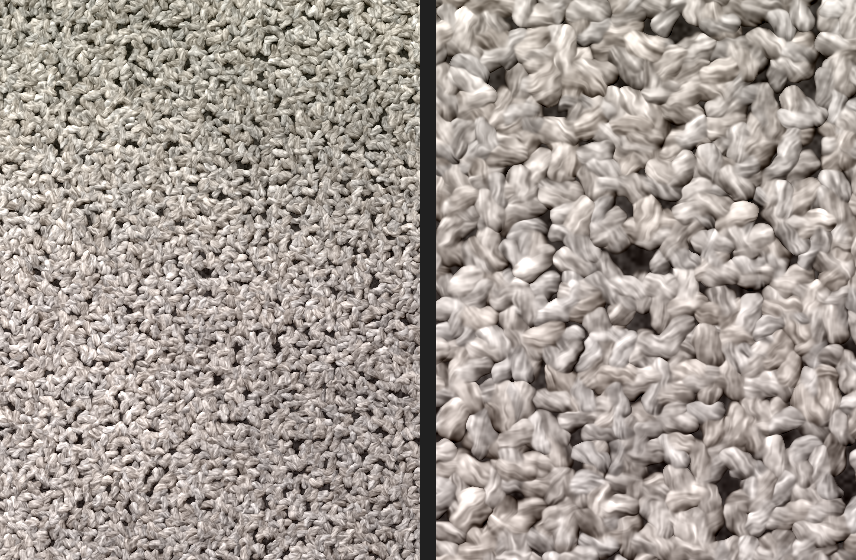
Left: the whole. Right: its middle third, enlarged.
Reproduce this texture procedurally as a WebGL 2 fragment shader.

```glsl
#version 300 es
precision highp float;
// Cut-pile carpet: short twisted yarn tufts scattered over a jittered grid.
// Each tuft is a bent capsule with a domed height, side light and fibre streaks;
// tufts are blended by height, and dark backing shows through the gaps.

uniform vec2 u_resolution;
out vec4 fragColor;

// Sizes: CELL is in canvas widths, the other lengths are in cells
const float CELL = 0.0235;
const int TUFTS_PER_CELL = 2;
const float HALF_LENGTH = 0.35;
const float RADIUS_MIN = 0.37;
const float RADIUS_MAX = 0.49;
const float BEND = 0.7;
const float FUZZ = 0.14;

// Layering
const float LEVEL_SPREAD = 0.8;
const float TIP_RISE = 0.3;
const float BLEND_SHARPNESS = 9.0;
const float BACKING_HEIGHT = 0.12;

// Light and colour
const vec3 LIGHT = vec3(-0.26, 0.57, 0.78);
const float AMBIENT = 0.285;
const float DIFFUSE = 0.48;
const float FIBRE_CONTRAST = 0.62;
const float GRAIN_CONTRAST = 0.14;
const vec3 WARMTH = vec3(0.030, 0.0, -0.031);
const vec3 OLIVE = vec3(-0.004, 0.006, -0.014);
const vec3 ROSE = vec3(0.006, -0.006, 0.005);

// Integer hash: two values in 0..1 for each lattice point
vec2 hash2(vec2 cell) {
    uvec2 v = uvec2(ivec2(floor(cell)));
    v = v * 1664525u + 1013904u;
    v.x += v.y * 1664525u;
    v.y += v.x * 1664525u;
    v ^= v >> 16u;
    v.x += v.y * 1664525u;
    v.y += v.x * 1664525u;
    v ^= v >> 16u;
    return vec2(v & 65535u) / 65535.0;
}

float noise(vec2 p) {
    vec2 i = floor(p);
    vec2 f = p - i;
    f = f * f * (3.0 - 2.0 * f);
    float low = mix(hash2(i).x, hash2(i + vec2(1, 0)).x, f.x);
    float high = mix(hash2(i + vec2(0, 1)).x, hash2(i + vec2(1, 1)).x, f.x);
    return mix(low, high, f.y);
}

// Streaks along the yarn, slanted by its twist
float fibres(vec2 q, vec2 seed) {
    vec2 s = vec2(q.x * 1.7, q.y * 5.0 + q.x * 2.2) + seed * 90.0;
    float coarse = noise(s);
    float fine = noise(s * vec2(1.6, 2.1) + 31.0);
    return 0.6 * coarse + 0.4 * fine - 0.5;
}

// Adds one tuft: sum.rgb gathers weighted colour, sum.a the weight
void addTuft(inout vec4 sum, vec2 offset, vec2 id, float radiusScale) {
    vec2 shape = hash2(id + 401.0);
    vec2 look = hash2(id + 809.0);
    float angle = 6.28319 * shape.x;
    vec2 along = vec2(cos(angle), sin(angle));
    vec2 across = vec2(-along.y, along.x);
    vec2 q = vec2(dot(offset, along), dot(offset, across));
    q.y += BEND * (shape.y - 0.5) * q.x * q.x;

    float radius = mix(RADIUS_MIN, RADIUS_MAX, shape.y) * radiusScale;
    vec2 side = vec2(q.x - clamp(q.x, -HALF_LENGTH, HALF_LENGTH), q.y) / radius;
    float d = length(side);
    if (d > 1.08) return;

    // Height decides which tuft lies on top
    float level = look.x;
    float height = LEVEL_SPREAD * level + 1.0 - d * d + TIP_RISE * q.x;
    float cover = 1.0 - smoothstep(0.82, 1.08, d);
    float weight = cover * exp(BLEND_SHARPNESS * height);

    // Rounded side light, raised tips, streaks and contact shadow
    vec3 normal = vec3(along * side.x + across * side.y, sqrt(max(0.0, 1.0 - d * d)));
    float value = AMBIENT + DIFFUSE * dot(normal, LIGHT);
    value += 0.14 * (level - 0.4) + 0.10 * q.x + 0.16 * (look.y - 0.5);
    value += FIBRE_CONTRAST * fibres(q, look);
    value *= mix(0.35, 1.0, smoothstep(0.0, 0.7, height));
    vec3 colour = vec3(value) + WARMTH * (0.7 + 0.6 * shape.y);
    sum += vec4(colour, 1.0) * weight;
}

void main() {
    vec2 p = gl_FragCoord.xy / u_resolution.x;
    vec2 g = p / CELL;

    // Pile opens up toward the right and in broad patches
    float patches = noise(p * 4.0 + 17.0);
    float openness = clamp(0.7 * p.x + 0.7 * (patches - 0.5) + 0.15, 0.0, 1.0);
    float radiusScale = mix(1.09, 0.92, openness);

    // Ragged outlines
    g += FUZZ * (vec2(noise(g * 3.5), noise(g * 3.5 + 57.0)) - 0.5);

    // Backing, then all tufts within reach
    float backing = 0.07 + 0.17 * noise(g * 2.0 + 5.0);
    vec4 sum = vec4(vec3(backing) + 0.6 * WARMTH, 1.0) * exp(BLEND_SHARPNESS * BACKING_HEIGHT);
    vec2 home = floor(g);
    for (int y = -1; y <= 1; y++)
    for (int x = -1; x <= 1; x++)
    for (int k = 0; k < TUFTS_PER_CELL; k++) {
        vec2 cell = home + vec2(x, y);
        vec2 id = cell + 1700.0 * float(k + 1);
        addTuft(sum, g - cell - hash2(id), id, radiusScale);
    }
    vec3 colour = sum.rgb / sum.a;

    // Broad sheen, fine grain and a drift of hue from bottom to top
    colour *= 1.0 + 0.10 * (0.5 - p.x) + 0.14 * (noise(p * 3.0 + 40.0) - 0.5);
    colour += GRAIN_CONTRAST * (noise(p * 290.0) - 0.5);
    colour += mix(ROSE, OLIVE, smoothstep(0.5, 1.3, p.y));
    fragColor = vec4(clamp(colour, 0.0, 1.0), 1.0);
}
```
